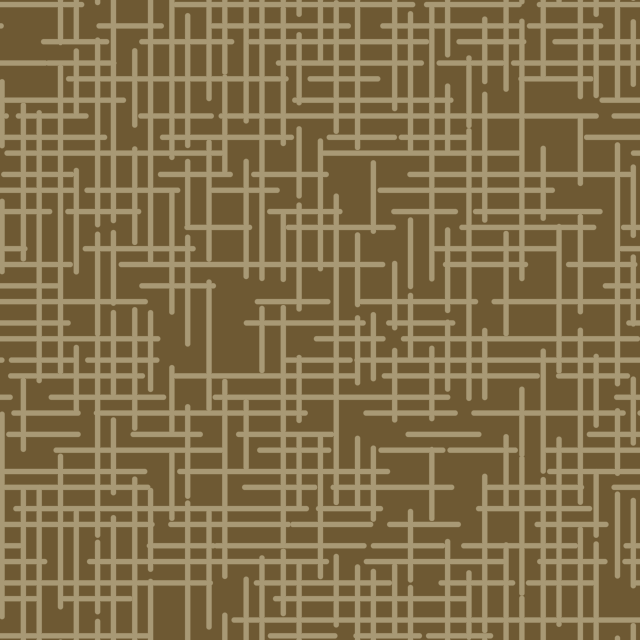
This pattern is drawn by a WebGL 2 fragment shader. Its source:

```glsl
#version 300 es
precision highp float;
// Woven lattice of round-ended tan dashes, crossing at right angles on brown.

uniform vec2 u_resolution;
out vec4 fragColor;

const vec3 GROUND_BROWN = vec3(0.43, 0.35, 0.20);
const vec3 DASH_TAN = vec3(0.66, 0.60, 0.46);

const float PITCH = 0.05802;        // spacing of the lines in one layer
const float PAIR_GAP = 0.0247;      // gap between the two interleaved layers
const float HALF_WIDTH = 0.0042;
const float DENSITY = 0.44;         // chance that a cell starts a dash
const vec2 DASH_LENGTH = vec2(0.096, 0.112);
const float SOFTNESS = 0.0012;

// Integer hash giving three values in 0..1
vec3 hash3(ivec3 cell) {
    uvec3 v = uvec3(cell) * 1664525u + 1013904223u;
    v.x += v.y * v.z;
    v.y += v.z * v.x;
    v.z += v.x * v.y;
    v ^= v >> 16u;
    v.x += v.y * v.z;
    v.y += v.z * v.x;
    v.z += v.x * v.y;
    return vec3(v >> 8u) / 16777216.0;
}

// Distance to a segment lying along the x axis
float segmentDistance(vec2 p, float start, float end) {
    return length(vec2(p.x - clamp(p.x, start, end), p.y));
}

// Distance to the nearest dash in a layer of parallel lines along x
float layerDistance(vec2 p, float offset, int seed) {
    float line = round((p.y - offset) / PITCH);
    float across = p.y - offset - line * PITCH;
    int cell = int(floor(p.x / PITCH));
    float nearest = PITCH;
    for (int i = -3; i <= 1; i++) {
        vec3 random = hash3(ivec3(cell + i, int(line), seed));
        if (random.x < DENSITY) {
            float start = (float(cell + i) + random.y) * PITCH;
            float end = start + mix(DASH_LENGTH.x, DASH_LENGTH.y, random.z);
            nearest = min(nearest, segmentDistance(vec2(p.x, across), start, end));
        }
    }
    return nearest;
}

// Two offset layers make lines with alternating narrow and wide gaps
float pairedDistance(vec2 p, float offset, int seed) {
    return min(layerDistance(p, offset, seed),
               layerDistance(p, offset + PAIR_GAP, seed + 1));
}

void main() {
    float canvasSize = min(u_resolution.x, u_resolution.y);
    vec2 p = gl_FragCoord.xy / canvasSize;

    // Horizontal and vertical dashes
    float horizontal = pairedDistance(p, 0.0065, 11);
    float vertical = pairedDistance(p.yx, 0.0365, 37);
    float edge = min(horizontal, vertical) - HALF_WIDTH;

    // Smooth edges, never finer than about a pixel
    float blur = max(SOFTNESS, 0.6 / canvasSize);
    float coverage = 1.0 - smoothstep(-blur, blur, edge);
    fragColor = vec4(mix(GROUND_BROWN, DASH_TAN, coverage), 1.0);
}
```
